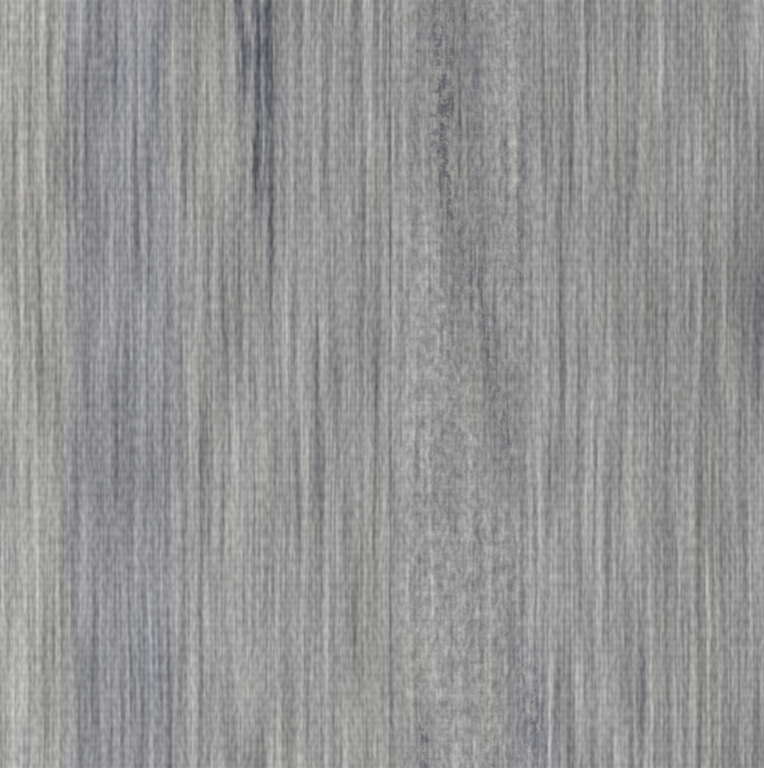
Reproduce this texture procedurally as a Shadertoy shader.

```glsl
const vec3 WARM_TINT = vec3(0.006, 0.003, -0.009);
const vec3 COOL_TINT = vec3(-0.012, -0.006, 0.020);
const float TAU = 6.28318;

vec2 gradient(vec2 cell) {
    vec3 h = fract(vec3(cell.xyx) * vec3(0.1031, 0.1030, 0.0973));
    h += dot(h, h.yzx + 33.33);
    float angle = TAU * fract((h.x + h.y) * h.z);
    return vec2(cos(angle), sin(angle));
}

float gradientNoise(vec2 p) {
    vec2 i = floor(p), f = p - i;
    vec2 u = f * f * f * (f * (f * 6.0 - 15.0) + 10.0);
    float a = dot(gradient(i), f);
    float b = dot(gradient(i + vec2(1, 0)), f - vec2(1, 0));
    float c = dot(gradient(i + vec2(0, 1)), f - vec2(0, 1));
    float d = dot(gradient(i + vec2(1, 1)), f - vec2(1, 1));
    return mix(mix(a, b, u.x), mix(c, d, u.x), u.y);
}

// Noise stretched along the fibres, with octaves that get finer
float fibres(vec2 p, vec2 scale, float seed) {
    float sum = 0.0, weight = 1.0;
    for (int k = 0; k < 3; k++) {
        sum += weight * gradientNoise(p * scale + seed);
        scale *= vec2(1.7, 2.3);
        seed += 17.37;
        weight *= 0.85;
    }
    return sum;
}

// Thin dark vessels that run far along the grain
float vessels(vec2 p, vec2 scale, float seed) {
    float line = 1.0 - abs(gradientNoise(p * scale + seed)) * 4.0;
    float gaps = gradientNoise(p * scale * vec2(0.5, 3.0) + seed + 5.7);
    return max(line, 0.0) * smoothstep(-0.15, 0.3, gaps);
}

// Soft vertical strip around a centre line
float strip(float x, float centre, float halfWidth, float blur) {
    return 1.0 - smoothstep(halfWidth - blur, halfWidth + blur, abs(x - centre));
}

// Soft window between two heights
float span(float y, float low, float high, float blur) {
    return smoothstep(low - blur, low + blur, y)
         * (1.0 - smoothstep(high - blur, high + blur, y));
}

// Long dark wedge that frays along the grain
float wedgeStain(vec2 p, float fray) {
    float rise = smoothstep(0.58, 1.0, p.y);
    float centre = mix(0.352, 0.338, rise) + 0.010 * fray;
    float body = strip(p.x, centre, mix(0.012, 0.022, rise), 0.012);
    return body * smoothstep(0.56, 0.80, p.y + 0.16 * fray);
}

// Rough stain that drifts sideways down the plank
float driftingStain(vec2 p, float fray) {
    float centre = 0.575 + 0.085 * (1.0 - smoothstep(0.4, 0.85, p.y))
                 + 0.03 * (1.0 - smoothstep(0.05, 0.35, p.y));
    float body = strip(p.x, centre + 0.012 * fray, 0.019, 0.021);
    float strength = span(p.y, 0.72, 1.02, 0.05)
                   + 0.75 * span(p.y, 0.36, 0.72, 0.06)
                   + 0.65 * span(p.y, -0.1, 0.19, 0.06);
    float strand = 0.65 * strip(p.x, 0.622, 0.013, 0.015) * span(p.y, 0.6, 0.93, 0.07);
    float foot = strip(p.x, 0.555, 0.009, 0.009) * span(p.y, -0.1, 0.08, 0.03);
    return max(max(body * strength, strand), foot);
}

// Fine embossed mesh over the surface
float weave(vec2 p, float count) {
    vec2 wave = cos(TAU * count * p);
    return 0.6 * wave.y + 0.4 * wave.x * wave.y;
}

void mainImage(out vec4 fragColor, in vec2 fragCoord) {
    vec2 uv = fragCoord / iResolution.xy;
    vec2 p = uv;
    p.x += 0.005 * gradientNoise(uv * vec2(6.0, 2.0))
         + 0.0008 * gradientNoise(uv * vec2(45.0, 24.0));

    // Grain and surface relief
    float broad = fibres(p, vec2(9.0, 0.8), 3.1);
    float fine = fibres(p, vec2(95.0, 1.9), 41.7);
    float fray = fibres(p, vec2(80.0, 6.0), 85.3);
    float pores = vessels(p, vec2(62.0, 1.6), 27.9);
    float specks = gradientNoise(p * vec2(210.0, 85.0) + 9.4);
    float cracks = fibres(p, vec2(75.0, 48.0), 63.9);

    // Broad light, pale margin and cool bands
    float tone = 0.602 + 0.022 * (0.5 - uv.y) + 0.04 * (0.45 - uv.x);
    float margin = strip(p.x, 0.0, 0.085, 0.012);
    float band = strip(p.x, 0.155, 0.07, 0.025) * (0.75 + 0.25 * gradientNoise(uv * 5.0));
    float edge = strip(p.x, 1.0, 0.014, 0.012) * span(uv.y, 0.46, 0.84, 0.08);
    float rough = strip(p.x, 0.61, 0.085, 0.025);
    tone += 0.035 * margin * (1.0 - 0.6 * uv.y) - 0.045 * band;
    tone += 0.026 * broad + 0.018 * strip(p.x, 0.545, 0.03, 0.015);
    tone += mix(0.120, 0.075, rough) * fine + 0.105 * specks;
    tone += 0.075 * rough * cracks + 0.012 * weave(uv, 128.0);
    tone -= mix(0.065, 0.04, rough) * pores;

    // Plank joints
    float joint = strip(uv.x, 0.511, 0.0014, 0.0014);
    float faintJoint = strip(p.x, 0.69, 0.001, 0.0015) * (0.6 + 0.5 * fine);
    tone -= 0.08 * joint + 0.05 * faintJoint;

    // Dark stains, broken up by the grain
    float wedge = wedgeStain(p, fray) * clamp(0.8 - 0.9 * fray, 0.15, 1.1);
    float broken = driftingStain(p, fray) * smoothstep(-0.4, 0.6, cracks + 0.5 * fray);
    float stain = max(max(wedge, broken), 0.5 * edge);
    tone -= 0.19 * stain;

    float cool = clamp(0.3 + 0.5 * band + 0.8 * stain + 0.4 * joint
                     + 0.25 * broad - 0.35 * fine - 0.25 * margin, 0.0, 1.0);
    vec3 wood = vec3(tone) + mix(WARM_TINT, COOL_TINT, cool);
    fragColor = vec4(clamp(wood, 0.0, 1.0), 1.0);
}
```
